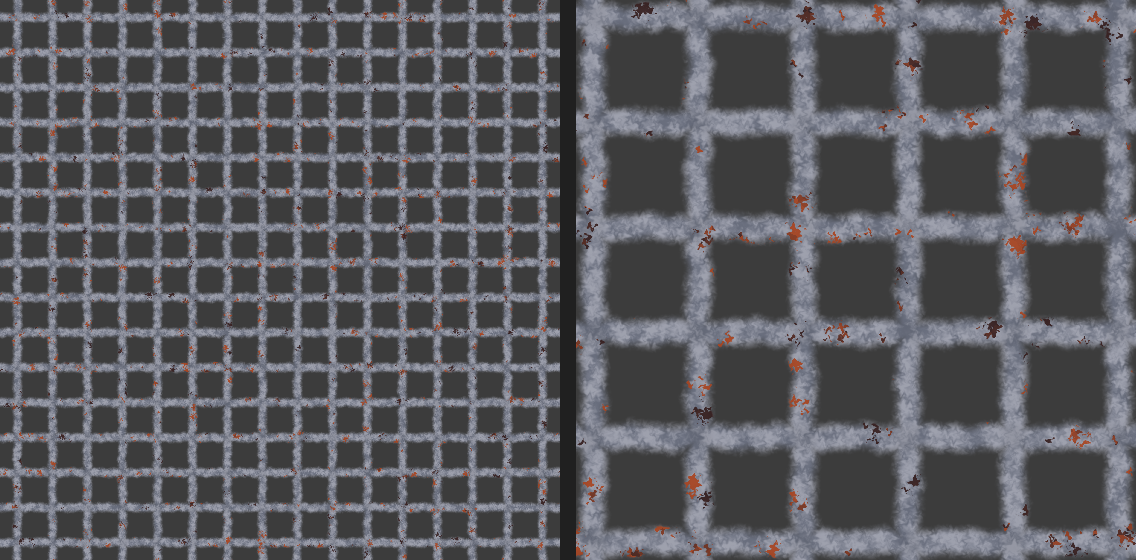
Left: the whole. Right: its middle third, enlarged.
This pattern is drawn by a WebGL 2 fragment shader. Its source:

```glsl
#version 300 es
precision highp float;
// Worn galvanised wire mesh over a dark backing: 16 by 16 square openings.
// Soft bars come from distances to cell centre lines; wrapping cellular noise
// gives the zinc mottling and the clustered rust flakes, so the tile is seamless.

uniform vec2 u_resolution;
out vec4 fragColor;

const float TAU = 6.2831853;
const float REPEATS = 16.0;
const float BAR_CORE = 0.045;   // half widths, in units of one repeat
const float BAR_FADE = 0.173;

const vec3 BACKING    = vec3(0.236, 0.236, 0.236);
const vec3 ZINC_DARK  = vec3(0.41, 0.43, 0.49);
const vec3 ZINC_LIGHT = vec3(0.62, 0.63, 0.68);
const vec3 RUST_FRESH = vec3(0.66, 0.27, 0.13);
const vec3 RUST_OLD   = vec3(0.21, 0.12, 0.12);

vec3 hash3(vec2 p, float seed) {
  vec3 q = fract(vec3(p.xyx + seed) * vec3(0.1031, 0.1030, 0.0973));
  q += dot(q, q.yxz + 33.33);
  return fract((q.xxy + q.yzz) * q.zyx);
}

// Wrapping cellular noise: distance to the nearest point, and that point's id.
vec2 cellular(vec2 uv, float count, float seed) {
  vec2 p = uv * count, base = floor(p);
  vec2 nearest = vec2(9.0, 0.0);
  for (int j = -1; j <= 1; j++)
    for (int i = -1; i <= 1; i++) {
      vec2 cell = base + vec2(i, j);
      vec3 rnd = hash3(mod(cell, count), seed);
      float d = length(cell + rnd.xy - p);
      if (d < nearest.x) nearest = vec2(d, rnd.z);
    }
  return nearest;
}

// Signed distance to scattered round flakes, larger and denser inside a cluster.
float flakeDistance(vec2 uv, float count, float cluster, float seed) {
  vec2 p = uv * count, base = floor(p);
  float nearest = 9.0;
  for (int j = -1; j <= 1; j++)
    for (int i = -1; i <= 1; i++) {
      vec2 cell = base + vec2(i, j);
      vec3 rnd = hash3(mod(cell, count), seed);
      float loneRadius = 0.38 * step(0.985, rnd.z);
      float radius = max(loneRadius, cluster * (1.25 * rnd.z - 0.4));
      if (radius > 0.05) nearest = min(nearest, length(cell + rnd.xy - p) - radius);
    }
  return nearest;
}

// Small periodic bend along a bar.
float bend(float along, float across) {
  float phase = floor(across) * 2.4;
  return 0.012 * sin(TAU * along * 23.0 + phase)
       + 0.008 * sin(TAU * along * 57.0 + phase * 1.7);
}

// Soft coverage of the bar running through the middle of each repeat.
float barCoverage(float across, float offset, float roughness) {
  float d = abs(fract(across) - 0.5 + offset);
  return 1.0 - smoothstep(BAR_CORE, BAR_FADE, d + roughness);
}

void main() {
  vec2 uv = gl_FragCoord.xy / u_resolution;
  vec2 grid = uv * REPEATS;

  // Ragged coordinates keep flakes and mottling from looking geometric.
  vec2 ragged = uv + 0.0009 * vec2(
    sin(TAU * (uv.y * 181.0 + uv.x * 67.0)) + sin(TAU * uv.y * 317.0),
    sin(TAU * (uv.x * 197.0 - uv.y * 59.0)) + sin(TAU * uv.x * 289.0));

  // Zinc mottling in three sizes
  float mottle = 0.45 * cellular(ragged, 72.0, 3.0).x
               + 0.33 * cellular(ragged, 150.0, 17.0).x
               + 0.22 * cellular(ragged, 290.0, 41.0).x;

  // Crossed bars
  float roughness = (mottle - 0.43) * 0.06;
  float upright = barCoverage(grid.x, bend(uv.y, grid.x), roughness);
  float level = barCoverage(grid.y, bend(uv.x, grid.y), roughness - 0.004);
  float mesh = max(upright, level);
  float crossing = upright * level;

  float tone = 1.0 - smoothstep(0.2, 0.72, mottle);
  vec3 zinc = mix(ZINC_DARK, ZINC_LIGHT, tone) * (1.0 - 0.06 * crossing);
  vec3 color = mix(BACKING, zinc, mesh);

  // Rust flakes gathered in clusters, fresh orange or old brown
  vec2 site = cellular(ragged, 48.0, 71.0);
  float cluster = step(0.7, site.y) * (1.0 - smoothstep(0.12, 0.48, site.x));
  float flakeCount = 240.0;
  float edge = 0.6 * flakeCount / min(u_resolution.x, u_resolution.y);
  float flake = 1.0 - smoothstep(-edge, edge, flakeDistance(ragged, flakeCount, cluster, 97.0));
  float age = fract(site.y * 37.0);
  float grain = cellular(uv, 256.0, 113.0).y;
  vec3 rust = mix(RUST_FRESH, RUST_OLD, smoothstep(0.35, 0.85, age + 0.35 * (grain - 0.5)));
  color = mix(color, rust, 0.92 * flake * smoothstep(0.12, 0.4, mesh));

  fragColor = vec4(color, 1.0);
}
```
